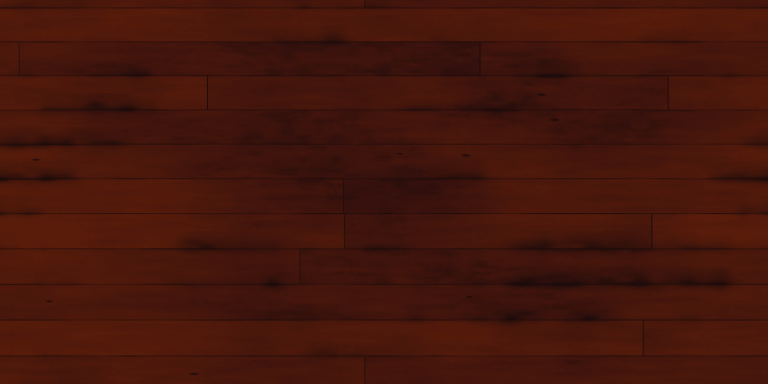
Give the GLSL for this texture, as a Shadertoy shader.

```glsl
// Dark reddish wooden floor: eleven rows of long planks with thin seams and staggered joints.
// Rows get joints and tones from a modular shuffle of their index; wrapped value noise
// adds grain, cloudy stain, soot along the seams and a few knots, so the tile is seamless.

#define ROWS 11.0
#define ROW_SHIFT 0.229
#define SEAM_HALF_WIDTH 0.0013
#define JOINT_STEP 0.43
#define SECOND_JOINT 0.60
#define GRAIN 0.50
#define STAIN 1.15
#define SOOT 0.85
#define KNOT_CHANCE 0.03
#define WINE vec3(0.222, 0.069, 0.051)
#define AMBER vec3(0.338, 0.107, 0.039)
#define CHAR vec3(0.105, 0.042, 0.043)

const float TAU = 6.28318;

float hash(vec2 p) {
    vec3 q = fract(p.xyx * 0.1031);
    q += dot(q, q.yzx + 33.33);
    return fract((q.x + q.y) * q.z);
}

// Value noise with freq cells across the unit square, wrapping at its edges.
float noise(vec2 uv, vec2 freq) {
    vec2 p = uv * freq;
    vec2 cell = floor(p);
    vec2 f = p - cell;
    f = f * f * (3.0 - 2.0 * f);
    vec2 a = mod(cell, freq);
    vec2 b = mod(cell + 1.0, freq);
    vec2 salt = freq.yx;
    float low = mix(hash(a + salt), hash(vec2(b.x, a.y) + salt), f.x);
    float high = mix(hash(vec2(a.x, b.y) + salt), hash(b + salt), f.x);
    return mix(low, high, f.y);
}

float fbm(vec2 uv, vec2 freq) {
    float sum = 0.0;
    float amp = 0.53;
    for (int i = 0; i < 4; i++) {
        sum += amp * noise(uv, freq);
        freq *= 2.0;
        amp *= 0.5;
    }
    return sum;
}

// Antialiased line coverage from a distance in canvas heights.
float line(float dist, float pixel) {
    return clamp((SEAM_HALF_WIDTH - dist) / pixel + 0.5, 0.0, 1.0);
}

void mainImage(out vec4 fragColor, in vec2 fragCoord) {
    vec2 uv = fragCoord / iResolution.xy;
    float aspect = iResolution.x / iResolution.y;
    float pixel = 1.0 / iResolution.y;

    // Rows run downwards, with slightly uneven heights.
    float v = mod((1.0 - uv.y) * ROWS - ROW_SHIFT, ROWS);
    v += 0.11 * sin(0.5 * TAU * v / ROWS);
    float row = floor(v);
    float inRow = v - row;
    float seamId = mod(floor(v + 0.5), ROWS);
    float seamDist = min(inRow, 1.0 - inRow) / ROWS;

    // Up to two joints per row; each one crossed starts another plank.
    float order = floor(mod(3.0 * row + 0.5, ROWS));
    float rank = order - 3.0;
    float plank = 0.0;
    float jointLine = 0.0;
    for (int i = 0; i < 2; i++) {
        bool present = i == 0 ? order < 8.5 : mod(order, 4.0) > 1.5;
        if (present && rank > -0.5) {
            float stagger = JOINT_STEP * rank + 0.012 * rank * rank * cos(rank - 5.0);
            float joint = fract(0.025 + stagger + SECOND_JOINT * float(i));
            plank += step(joint, uv.x);
            float offset = abs(uv.x - joint);
            float dist = min(offset, 1.0 - offset) * aspect;
            float strength = 0.55 + 0.45 * hash(vec2(row, float(i)) + 5.3);
            jointLine = max(jointLine, strength * line(dist, pixel));
        }
    }

    // Plank tone drifts along each board and darkens towards the worn middle.
    float tone = 0.60 - 0.17 * cos(0.9 * (order - 2.2)) - 0.2 * mod(plank, 2.0);
    tone += 0.35 * (noise(vec2(uv.x, (row + 0.5) / ROWS), vec2(5.0, ROWS)) - 0.5);
    tone += 0.13 * cos(TAU * (uv.x - 0.1));

    // Grain streaks shifted per plank, and cloudy stain across the floor.
    vec2 grainUv = uv + vec2(0.37 * row + 0.21 * plank, 0.0);
    grainUv.y += 0.012 * (noise(grainUv, vec2(16.0, 22.0)) - 0.5);
    float streaks = fbm(grainUv, vec2(14.0, 60.0)) - 0.5;
    float speckle = noise(uv, vec2(190.0, 150.0)) - 0.5;
    float stain = fbm(uv, vec2(6.0, 4.0));
    tone += GRAIN * streaks + 0.10 * speckle + STAIN * (stain - 0.5);
    vec3 color = mix(WINE, AMBER, clamp(tone, -0.3, 1.1));

    // Wispy soot gathers in patches, mostly on the side above each seam.
    vec2 seamUv = vec2(uv.x, (seamId + 0.5) / ROWS);
    float patches = smoothstep(0.44, 0.74, fbm(seamUv, vec2(7.0, 11.0)));
    float reach = (inRow > 0.5 ? 0.016 : 0.006) * (0.4 + patches);
    float wisps = 0.45 + noise(uv, vec2(48.0, 70.0)) + streaks;
    float soot = patches * exp(-seamDist / reach) * wisps;
    soot += 0.4 * smoothstep(0.42, 0.05, tone) * smoothstep(0.4, 0.8, wisps * 0.6);
    color = mix(color, CHAR, clamp(SOOT * soot, 0.0, 0.9));

    // Rare small knots of varied size, at most one per grid cell.
    vec2 grid = vec2(9.0, ROWS);
    vec2 knotPos = vec2(uv.x * grid.x, v);
    vec2 cell = floor(knotPos);
    vec2 center = 0.25 + 0.5 * vec2(hash(cell + 3.7), hash(cell + 8.1));
    vec2 delta = (knotPos - cell - center) / grid * vec2(aspect, 1.0);
    float size = 0.6 + 0.6 * hash(cell + 11.9);
    float knot = 1.0 - smoothstep(0.3, 1.2, length(delta / vec2(0.015, 0.0045)) / size);
    color = mix(color, CHAR, 0.8 * knot * step(hash(cell + 17.3), KNOT_CHANCE));

    // Seams vary in strength along their length.
    float wear = 0.25 + 0.75 * noise(seamUv, vec2(30.0, 11.0));
    float gap = max(line(seamDist, pixel) * wear, jointLine);
    fragColor = vec4(mix(color, CHAR, gap), 1.0);
}
```
